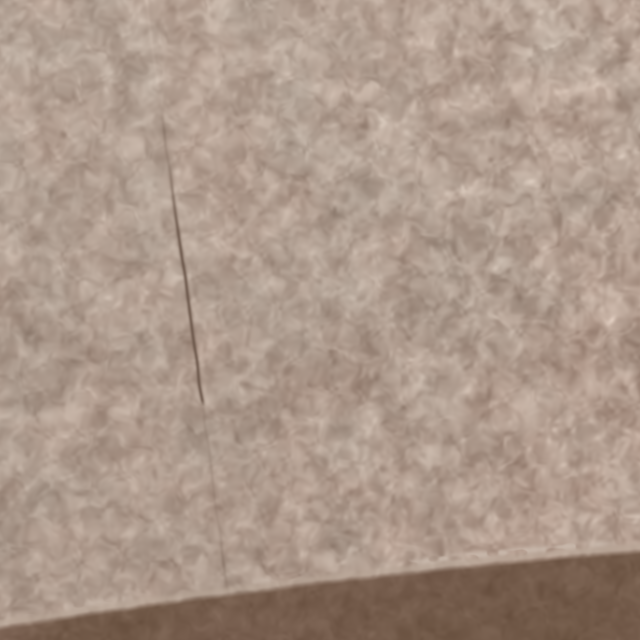
A Shadertoy shader for this texture:

```glsl
// A worn beige stone slab above a brown shadowed riser, with a slanted crack.
// Layered warped noise and scattered flecks give the grain; curves in canvas
// units place the chipped lower lip, the crack and a faint pale seam.

const vec3 STONE = vec3(0.692, 0.618, 0.566);
const vec3 TONE_STEP = vec3(0.96, 1.02, 1.02);   // colour change per unit of tone
const vec3 ROSY = vec3(0.5, -0.2, -0.3);
const vec3 RISER_WARM = vec3(0.47, 0.37, 0.31);
const vec3 RISER_DEEP = vec3(0.42, 0.33, 0.255);
const vec3 LIP = vec3(0.735, 0.665, 0.605);
const vec3 CHIP = vec3(0.80, 0.74, 0.69);
const vec3 CRACK = vec3(0.40, 0.32, 0.27);
const float GRAIN_CONTRAST = 0.25;
const float FLECK_CELLS = 38.0;
const float CRACK_WIDTH = 0.0024;

float hash(vec2 p) {
    uvec2 q = uvec2(ivec2(floor(p))) * uvec2(1597u, 3571u);
    uint n = (q.x ^ q.y) * 747796u + 28913u;
    n = (n ^ (n >> 15)) * 277803u;
    n = (n ^ (n >> 13)) * 668265u;
    return float((n ^ (n >> 16)) & 65535u) / 65535.0;
}

// Value noise centred on zero
float noise(vec2 p) {
    vec2 i = floor(p), f = fract(p);
    f = f * f * (3.0 - 2.0 * f);
    float low = mix(hash(i), hash(i + vec2(1, 0)), f.x);
    float high = mix(hash(i + vec2(0, 1)), hash(i + vec2(1, 1)), f.x);
    return mix(low, high, f.y) - 0.5;
}

vec2 rotate(vec2 p, float a) {
    return vec2(cos(a) * p.x - sin(a) * p.y, sin(a) * p.x + cos(a) * p.y);
}

// Irregular mottling in three sizes, each turned to hide the lattice
float grain(vec2 p) {
    p += 0.012 * vec2(noise(p * 45.0 + 7.0), noise(p * 45.0 + 91.0));
    return 0.42 * noise(rotate(p, 0.5) * 29.0 + 50.0)
         + 0.42 * noise(rotate(p, 1.2) * 61.0 + 150.0)
         + 0.32 * noise(rotate(p, 0.2) * 118.0 + 250.0);
}

// Small slanted light and dark specks, one candidate per cell
float flecks(vec2 p) {
    vec2 cell = floor(p * FLECK_CELLS);
    float sum = 0.0;
    for (int y = -1; y <= 1; y++)
    for (int x = -1; x <= 1; x++) {
        vec2 c = cell + vec2(x, y);
        vec2 center = c + vec2(hash(c + 311.0), hash(c + 523.0));
        float angle = 0.6 + 1.6 * (hash(c + 737.0) - 0.5);
        vec2 d = rotate(p * FLECK_CELLS - center, angle) / vec2(0.17, 0.29);
        float pick = hash(c + 941.0);
        float weight = pick > 0.72 ? 1.0 : (pick < 0.3 ? -0.85 : 0.0);
        sum += weight * hash(c + 1153.0) * exp(-dot(d, d));
    }
    return sum;
}

void mainImage(out vec4 fragColor, in vec2 fragCoord) {
    vec2 uv = fragCoord / iResolution.xy;
    float px = 1.0 / iResolution.y;

    // Slab tone: broad shading, mottling and flecks
    float broad = noise(uv * 4.0 + 20.0) + 0.7 * noise(uv * 10.0 + 40.0);
    float tone = 0.035 * broad + 0.035 * (uv.y - 0.55);
    tone += GRAIN_CONTRAST * grain(uv) * (0.85 + 0.25 * uv.x);
    tone += 0.075 * flecks(uv) * (0.65 + 0.5 * uv.x);

    // Faint pale seam, slightly darker beneath it
    float seam = uv.y - 0.79 - 0.11 * (uv.x - 0.26);
    float seamFade = smoothstep(0.3, 0.7, uv.x);
    tone += seamFade * (0.028 * exp(-pow(seam / 0.014, 2.0))
                      - 0.018 * exp(-pow((seam + 0.035) / 0.02, 2.0)));
    vec3 color = STONE + tone * TONE_STEP;
    float rosy = noise(uv * 13.0 + 70.0) + 0.5 * noise(uv * 42.0 + 110.0);
    color += ROSY * (0.026 * rosy + 0.02 * (uv.x - uv.y) * uv.x);

    // Crack: dark middle stretch with faint continuations
    float crackX = 0.258 - 0.139 * (uv.y - 0.785) + 0.003 * noise(vec2(uv.y * 30.0 + 9.0, 3.0));
    float across = uv.x - crackX;
    float depth = smoothstep(0.362, 0.376, uv.y) * (1.0 - smoothstep(0.60, 0.82, uv.y));
    float faint = (0.16 + 0.22 * noise(vec2(uv.y * 24.0 + 60.0, 8.0)))
                * (1.0 - smoothstep(0.78, 0.9, uv.y));
    float cut = exp(-pow(across / (CRACK_WIDTH + 0.5 * px), 2.0));
    color = mix(color, CRACK, cut * clamp(max(0.78 * depth, faint), 0.0, 1.0));
    float rim = exp(-pow((across - 0.007) / 0.004, 2.0));
    float upper = smoothstep(0.8, 0.9, uv.y);
    color += 0.022 * (rim * depth + cut * upper);
    vec2 smudge = (uv - vec2(0.252, 0.793)) / vec2(0.024, 0.012);
    color -= 0.06 * exp(-dot(smudge, smudge));

    // Lower edge: soft pale lip with broken bright chips
    float edgeY = 0.021 + 0.12 * uv.x + 0.04 * uv.x * (1.0 - uv.x);
    float above = uv.y - edgeY + 0.002 * noise(vec2(uv.x * 40.0 + 5.0, 2.0));
    color = mix(color, LIP, 0.6 * exp(-pow((above - 0.005) / 0.006, 2.0)));
    float chipZone = smoothstep(0.58, 0.68, uv.x) * (1.0 - smoothstep(0.93, 0.98, uv.x))
                   + exp(-pow((uv.x - 0.43) / 0.04, 2.0))
                   + 0.6 * exp(-pow((uv.x - 0.13) / 0.08, 2.0));
    float chips = smoothstep(-0.16, 0.22, noise(uv * vec2(65.0, 110.0) + 33.0));
    chips *= exp(-pow((above - 0.014) / 0.006, 2.0));
    color = mix(color, CHIP, 0.75 * chips * min(chipZone, 1.0));

    // Shadowed riser with its own muted grain
    float deep = 0.5 + 0.9 * noise(uv * 9.0 + 130.0) + 0.4 * (uv.x - 0.6);
    vec3 riser = mix(RISER_WARM, RISER_DEEP, clamp(deep, 0.0, 1.0));
    riser += 0.10 * grain(uv + 3.0) + 0.025 * flecks(uv + 3.0);
    float slab = smoothstep(-0.007 - px, 0.002 + px, above);
    fragColor = vec4(mix(riser, color, slab), 1.0);
}
```
